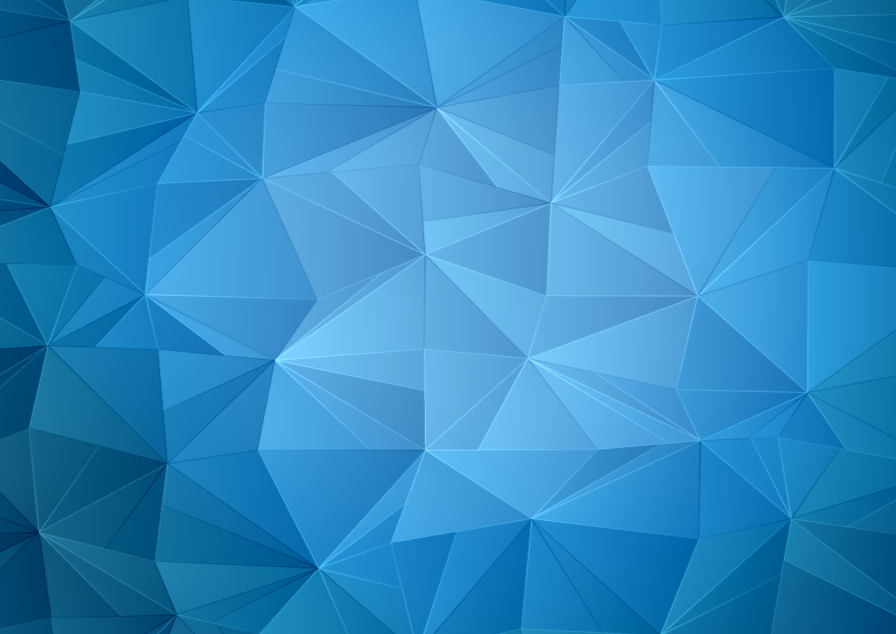
Write a WebGL 2 fragment shader that draws this background.

```glsl
#version 300 es
precision highp float;
// Folded-paper background: blue fans of triangles with fine creases and a pale central glow.
uniform vec2 u_resolution;
out vec4 fragColor;

const vec2 GRID = vec2(7.0, 7.0);
const vec2 SHIFT = vec2(0.35, 0.0);

float hash(vec2 p) {
  vec3 q = fract(p.xyx * vec3(0.1031, 0.1137, 0.0973) + 0.37);
  q += dot(q, q.yzx + 33.33);
  return fract((q.x + q.y) * q.z);
}

float cross2(vec2 a, vec2 b) { return a.x * b.y - a.y * b.x; }

// The jitter radius stays under half a diagonal, so no triangle can flip.
vec2 vertex(vec2 id) {
  float angle = 6.2832 * hash(id);
  return id + 0.34 * sqrt(hash(id + 17.0)) * vec2(cos(angle), sin(angle));
}

// Pale centre, saturated ring, deep teal rim, darkest at the lower left.
vec3 backdrop(vec2 uv) {
  float d = length((uv - vec2(0.54, 0.57)) / vec2(0.51, 0.62));
  vec3 c = mix(vec3(0.37, 0.67, 0.88), vec3(0.24, 0.60, 0.84), smoothstep(0.32, 0.60, d));
  c = mix(c, vec3(0.10, 0.52, 0.78), smoothstep(0.56, 0.76, d));
  c = mix(c, vec3(0.05, 0.46, 0.66), smoothstep(0.76, 0.98, d));
  c = mix(c, vec3(0.035, 0.36, 0.54), smoothstep(0.94, 1.22, d));
  float corner = 1.0 - smoothstep(0.0, 0.32, length((uv - vec2(0.04, 0.18)) * vec2(1.0, 0.8)));
  return mix(c, vec3(0.02, 0.28, 0.41), 0.75 * corner);
}

// A thin crease, light or dark, that fades away from its start.
float crease(vec2 p, vec2 a, vec2 b) {
  vec2 ab = b - a;
  float t = clamp(dot(p - a, ab) / dot(ab, ab), 0.0, 1.0);
  float line = 1.0 - smoothstep(0.002, 0.012, length(p - a - ab * t));
  float tone = hash(a * 3.0 + b * 3.0) > 0.4 ? 0.13 : -0.10;
  return line * tone * mix(1.0, 0.4, t);
}

// Colour of one triangle; most are split again by a ray from hub a.
vec3 facet(vec2 p, vec2 a, vec2 b, vec2 v, float weightB, float weightV) {
  float seed = hash(a * 5.0 + v * 7.0);
  bool split = seed > 0.4;
  float cut = split ? mix(0.3, 0.65, fract(seed * 13.0)) : 1.0;
  vec2 m = mix(b, v, cut);
  bool upper = split && weightV > cut * (weightB + weightV);
  vec2 centre = (a + m + (upper ? v : b)) / 3.0;
  float tone = hash(centre * 9.0) - 0.5;

  vec3 c = backdrop((mix(p, centre, 0.65) + SHIFT) / GRID);
  float shade = 0.12 * tone - 0.13 * (p.x - centre.x);
  shade -= 0.06 * (tone + 0.2) * exp(-3.0 * length(p - a));
  float lines = crease(p, a, b) + crease(p, a, v) + 0.7 * crease(p, b, v);
  if (split) lines += crease(p, a, m);
  return c + (shade + clamp(lines, -0.12, 0.16)) * vec3(0.8, 1.0, 0.9);
}

// Hubs and valleys alternate on the lattice; each cell folds from hub to hub.
vec3 foldedPaper(vec2 p) {
  vec2 base = floor(p);
  for (int n = 0; n < 9; n++) {
    vec2 id = base + vec2(n % 3 - 1, n / 3 - 1);
    float odd = mod(id.x + id.y, 2.0);
    vec2 hubA = vertex(id + vec2(1.0 - odd, 0.0));
    vec2 hubB = vertex(id + vec2(odd, 1.0));
    for (int k = 0; k < 2; k++) {
      float side = float(k);
      vec2 v = vertex(id + vec2(mix(side, 1.0 - side, odd), side));
      float area = cross2(hubB - hubA, v - hubA);
      float wV = cross2(hubB - hubA, p - hubA) / area;
      float wB = cross2(p - hubA, v - hubA) / area;
      float wA = 1.0 - wV - wB;
      if (min(wA, min(wB, wV)) < -0.00001) continue;
      if (hash(id + 31.0 * side) > 0.5) return facet(p, hubA, hubB, v, wB, wV);
      return facet(p, hubB, hubA, v, wA, wV);
    }
  }
  return backdrop((p + SHIFT) / GRID);
}

void main() {
  // Four samples per pixel smooth the facet edges.
  vec3 sum = vec3(0.0);
  for (int s = 0; s < 4; s++) {
    vec2 offset = vec2(s % 2, s / 2) * 0.5 - 0.25;
    vec2 uv = (gl_FragCoord.xy + offset) / u_resolution;
    sum += foldedPaper(uv * GRID - SHIFT);
  }
  fragColor = vec4(clamp(sum * 0.25, 0.0, 1.0), 1.0);
}
```
